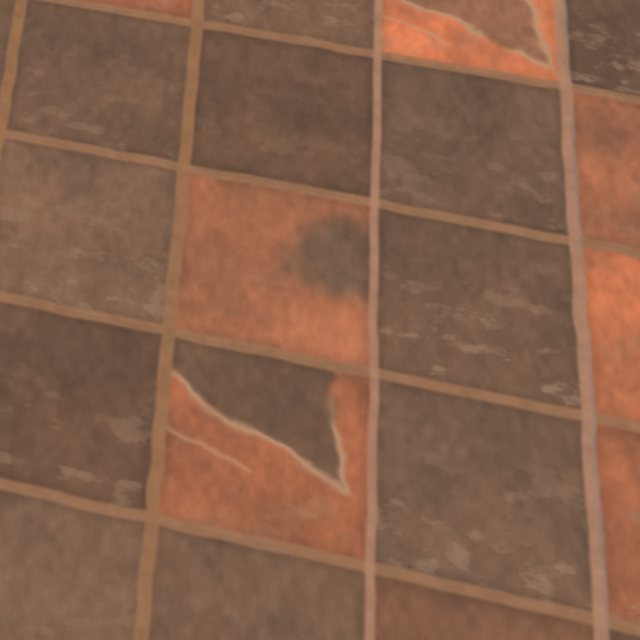
Give the GLSL for this texture, as a three.js fragment shader.

```glsl
// Worn slate and rust floor tiles with sandy grout, seen in soft perspective.
varying vec2 vUv;

// Perspective: canvas x, y and depth as linear forms of (column, row, 1)
const vec3 PLANE_X = vec3(0.2705, -0.0375, 0.3073);
const vec3 PLANE_Y = vec3(0.0468, 0.2097, 0.0365);
const vec3 PLANE_W = vec3(-0.0196, -0.0594, 1.0);

const vec3 SLATE = vec3(0.46, 0.355, 0.285);
const vec3 RUST = vec3(0.75, 0.44, 0.305);
const vec3 VEIN = vec3(0.76, 0.59, 0.46);
const vec3 SCUFF = vec3(0.66, 0.53, 0.43);
const vec3 GROUT_WARM = vec3(0.60, 0.435, 0.31);
const vec3 GROUT_PALE = vec3(0.67, 0.50, 0.40);
const vec3 GROUT_LILAC = vec3(0.54, 0.47, 0.46);
const float GROUT_HALF = 0.031;   // in tile widths
const float EDGE_SOFT = 0.014;
const float WOBBLE = 0.016;
const vec2 VEINED_TILE = vec2(0.0, 2.0);
const vec2 STREAKED_TILE = vec2(1.0, -1.0);
const vec2 STAINED_TILE = vec2(0.0, 1.0);

float hash(vec2 p) {
  return fract(sin(dot(p, vec2(127.1, 311.7))) * 43758.5453);
}

float noise(vec2 p) {
  vec2 i = floor(p), f = fract(p);
  f = f * f * (3.0 - 2.0 * f);
  return mix(mix(hash(i), hash(i + vec2(1.0, 0.0)), f.x),
             mix(hash(i + vec2(0.0, 1.0)), hash(i + 1.0), f.x), f.y);
}

float fbm(vec2 p) {
  float sum = 0.0, amp = 0.533;
  for (int i = 0; i < 4; i++) {
    sum += amp * noise(p);
    p = mat2(1.6, 1.2, -1.2, 1.6) * p + 3.7;
    amp *= 0.5;
  }
  return sum;
}

// Canvas point (y down) to tile units
vec2 toTiles(vec2 p) {
  vec3 h = cross(PLANE_X - p.x * PLANE_W, PLANE_Y - p.y * PLANE_W);
  return h.xy / h.z;
}

float isTile(vec2 id, vec2 target) {
  return 1.0 - step(0.5, distance(id, target));
}

float pick(vec4 row, float column) {
  return dot(row, 1.0 - step(0.5, abs(vec4(-1.0, 0.0, 1.0, 2.0) - column)));
}

// Rust share of each tile, 0 slate to 1 rust
float tileRust(vec2 id) {
  vec4 row = id.y < -0.5 ? vec4(0.70, 0.07, 1.00, 0.00)
           : id.y < 0.5 ? vec4(0.04, 0.07, 0.00, 0.58)
           : id.y < 1.5 ? vec4(0.07, 0.60, 0.03, 0.88)
           : id.y < 2.5 ? vec4(0.08, 0.76, 0.02, 0.74) : vec4(0.04, 0.05, 0.26, 0.05);
  return pick(row, id.x);
}

// Brightness of each tile
float tileTone(vec2 id) {
  vec4 row = id.y < -0.5 ? vec4(0.96, 1.04, 1.06, 0.91)
           : id.y < 0.5 ? vec4(0.98, 0.91, 0.97, 1.00)
           : id.y < 1.5 ? vec4(1.06, 1.02, 0.97, 1.02)
           : id.y < 2.5 ? vec4(0.91, 0.95, 1.00, 0.97) : vec4(1.05, 1.00, 0.95, 0.92);
  return pick(row, id.x);
}

vec3 tileColor(vec2 id, vec2 f) {
  vec2 q = f + 7.0 * vec2(hash(id), hash(id + 19.0));
  float cloud = fbm(q * 3.5) - 0.5;
  float grain = fbm(q * vec2(24.0, 15.0)) - 0.5;
  float rust = tileRust(id);

  // Slate flake lying over rust, with pale veins on its rim
  float streaked = isTile(id, STREAKED_TILE);
  float split = max(isTile(id, VEINED_TILE), streaked);
  float lower = f.y - 0.26 - 0.45 * f.x - 0.22 * streaked;
  float flake = max(lower, f.x - 0.76 - 0.22 * f.y) + 0.22 * cloud;
  float crack = lower - 0.21 + 0.18 * cloud;
  float vein = exp(-pow(flake / 0.025, 2.0)) + 0.7 * exp(-pow(crack / 0.016, 2.0));
  vein *= split * smoothstep(0.3, 0.6, noise(q * 5.0));
  rust -= split * 0.7 * (1.0 - smoothstep(-0.03, 0.03, flake));

  // Dark round stain and general mottling
  float stain = length(f - vec2(0.8, 0.4)) + 0.25 * cloud;
  rust -= isTile(id, STAINED_TILE) * 0.6 * (1.0 - smoothstep(0.08, 0.32, stain));
  rust += cloud * (0.15 + 0.55 * rust);

  vec3 color = mix(SLATE, RUST, clamp(rust, 0.0, 1.15)) * tileTone(id);
  color *= 1.0 + 0.20 * grain + 0.18 * cloud;

  // Pale scuffs, heavier toward the near edge
  float scuff = smoothstep(0.54, 0.76, fbm(q * vec2(8.0, 13.0) + 5.0));
  scuff *= smoothstep(0.0, 0.9, f.y) * (0.15 + 0.5 * hash(id + 4.0));
  color = mix(color, SCUFF, scuff);
  return mix(color, VEIN, min(vein, 1.0) * 0.75);
}

void main() {
  vec2 tile = toTiles(vec2(vUv.x, 1.0 - vUv.y));
  vec2 id = floor(tile);
  id.x = max(id.x, -1.0);
  vec3 color = tileColor(id, fract(tile));

  // Signed offsets to the nearest joints, with uneven edges
  vec2 line = floor(tile + 0.5);
  vec2 offset = tile - line;
  offset += WOBBLE * (vec2(noise(tile.yx * 7.0), noise(tile * 6.0 + 9.0)) - 0.5);
  vec2 halfWidth = GROUT_HALF * vec2(abs(line.x - 1.0) < 0.5 ? 0.72 : 1.08, 0.95);
  vec2 gap = abs(offset) - halfWidth;
  vec2 joint = 1.0 - smoothstep(-EDGE_SOFT, EDGE_SOFT, gap);

  // Shaded tile rims, then grout
  color *= 1.0 - 0.07 * (1.0 - smoothstep(0.0, 0.06, min(gap.x, gap.y)));
  vec3 upright = mix(GROUT_WARM, GROUT_PALE, smoothstep(0.0, 1.0, tile.x));
  float lilac = smoothstep(0.0, 0.03, offset.x) * step(1.5, line.x);
  upright = mix(upright, GROUT_LILAC, 0.7 * lilac * noise(tile * 3.0));
  vec3 level = mix(GROUT_WARM, GROUT_PALE, 0.25) * 0.98;
  float grit = 0.93 + 0.14 * fbm(tile * 18.0);
  color = mix(color, level * grit, joint.y * 0.9);
  color = mix(color, upright * grit, joint.x * 0.95);
  gl_FragColor = vec4(color, 1.0);
}
```
